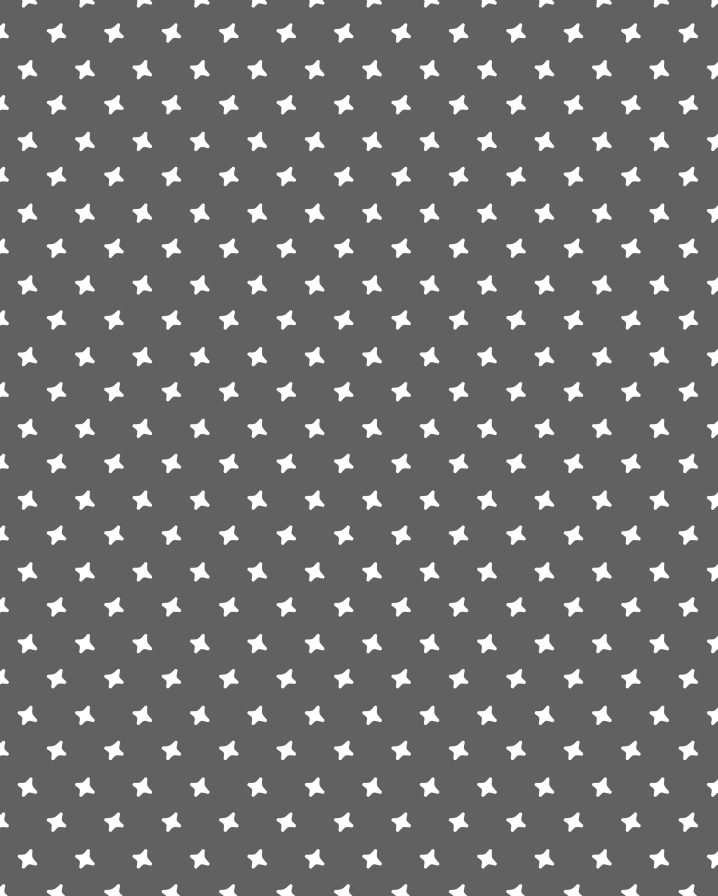
Write a WebGL 1 fragment shader that draws this pattern.

```glsl
precision highp float;
// Staggered rows of small, uneven four-pointed white stars on flat grey.

uniform vec2 u_resolution;

const float TILES_ACROSS = 12.5;
const vec2 TILE = vec2(1.0, 1.249);
const vec3 GREY = vec3(0.38);
const vec3 WHITE = vec3(1.0);

const float CORE_RADIUS = 0.084;
const float TIP_RADIUS = 0.030;
const float FILLET = 0.030;

// Position relative to the nearest repeat of a centre.
vec2 repeatAround(vec2 p, vec2 center) {
  return mod(p - center + 0.5 * TILE, TILE) - 0.5 * TILE;
}

// Tapered, round-ended arm from the star centre to its tip.
float armDistance(vec2 p, vec2 tip) {
  float along = clamp(dot(p, tip) / dot(tip, tip), 0.0, 1.0);
  return length(p - tip * along) - mix(CORE_RADIUS, TIP_RADIUS, along);
}

// Union with a soft inner corner.
float smoothUnion(float a, float b, float k) {
  float h = max(k - abs(a - b), 0.0) / k;
  return min(a, b) - 0.25 * k * h * h;
}

float starDistance(vec2 p, vec2 top, vec2 left, vec2 bottom, vec2 right) {
  float vertical = min(armDistance(p, top), armDistance(p, bottom));
  float horizontal = min(armDistance(p, left), armDistance(p, right));
  return smoothUnion(vertical, horizontal, FILLET);
}

void main() {
  float pixel = TILES_ACROSS / u_resolution.x;
  vec2 p = gl_FragCoord.xy * pixel;

  // Two interleaved lattices, each with its own slightly different star.
  float starA = starDistance(repeatAround(p, vec2(0.478, 0.644)),
    vec2(0.058, 0.141), vec2(-0.140, 0.046),
    vec2(-0.068, -0.135), vec2(0.140, -0.084));
  float starB = starDistance(repeatAround(p, vec2(0.985, 0.037)),
    vec2(0.076, 0.138), vec2(-0.140, 0.039),
    vec2(-0.062, -0.139), vec2(0.138, -0.062));

  // Edge smoothed over about one pixel.
  float coverage = 1.0 - smoothstep(-0.7 * pixel, 0.7 * pixel, min(starA, starB));
  gl_FragColor = vec4(mix(GREY, WHITE, coverage), 1.0);
}
```
